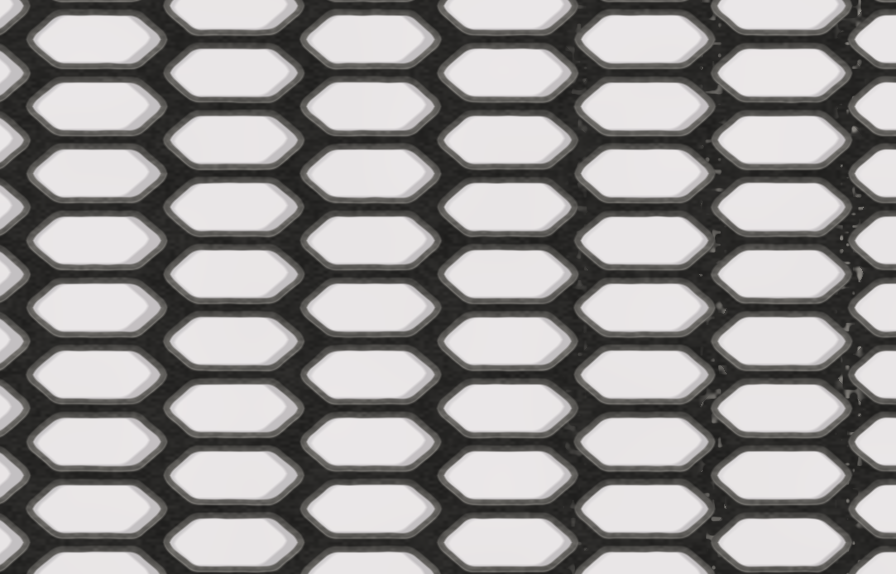
Write a Shadertoy shader that draws this texture.

```glsl
// Black expanded-metal mesh over a pale backdrop: elongated hexagonal holes
// in staggered columns, each with a bevelled wall and a soft side shadow.
// Two interleaved lattices feed one hexagon distance; lengths are in row pitches.

const vec2 PITCH = vec2(4.084, 1.0); // spacing inside one of the two lattices

float hash(vec2 p) {
    return fract(sin(dot(p, vec2(127.1, 311.7))) * 43758.545);
}

float noise(vec2 p) {
    vec2 i = floor(p), f = fract(p);
    f = f * f * (3.0 - 2.0 * f);
    return mix(mix(hash(i), hash(i + vec2(1, 0)), f.x),
               mix(hash(i + vec2(0, 1)), hash(i + vec2(1, 1)), f.x), f.y);
}

float smoothMax(float a, float b, float k) {
    float h = max(k - abs(a - b), 0.0) / k;
    return max(a, b) + h * h * k * 0.25;
}

// Flat-topped hexagon with pointed left and right ends, slightly blunted
float hexHole(vec2 p) {
    p = abs(p);
    float slant = dot(p - vec2(1.0, 0.0), normalize(vec2(0.36, 0.42)));
    float d = smoothMax(p.y - 0.357, slant, 0.07);
    return smoothMax(d, p.x - 0.97, 0.10);
}

void mainImage(out vec4 fragColor, in vec2 fragCoord) {
    float rows = 8.557;
    vec2 p = fragCoord / iResolution.y * rows;
    float across = fragCoord.x / iResolution.x;
    float soft = max(rows / iResolution.y, 0.018);

    // Nearest hole among the two staggered lattices
    vec2 a = p - vec2(1.443, -0.03);
    vec2 b = a - PITCH * 0.5;
    vec2 idA = round(a / PITCH), idB = round(b / PITCH);
    vec2 qa = a - idA * PITCH, qb = b - idB * PITCH;
    float da = hexHole(qa), db = hexHole(qb);
    bool first = da < db;
    vec2 q = first ? qa : qb;
    vec2 id = first ? idA : idB + 0.5;
    float d = min(da, db) + 0.012 * (noise(p * 5.0) - 0.5);
    float vary = hash(id + 7.3);
    float grain = noise(p * vec2(14.0, 22.0));

    // Backdrop, with shadow cast mostly into the right end of each hole
    vec3 backdrop = vec3(0.915, 0.903, 0.906) + 0.012 * (noise(p * 0.8) - 0.5);
    vec2 shift = vec2(mix(0.19, 0.09, across) + 0.05 * (vary - 0.5), -0.025);
    float shade = smoothstep(-0.02, 0.035, hexHole(q + shift));
    float leftShade = smoothstep(-0.01, 0.05, hexHole(q - vec2(0.09, -0.02)));
    backdrop = mix(backdrop, vec3(0.75, 0.735, 0.745), shade * 0.9);
    backdrop = mix(backdrop, vec3(0.74, 0.73, 0.74), leftShade * (0.75 - 0.6 * across));

    // Bevelled wall: lower and end faces catch more light
    float lower = smoothstep(0.15, -0.25, q.y);
    float ends = smoothstep(0.55, 0.95, abs(q.x));
    float t = clamp(d / 0.09, 0.0, 1.0);
    float wall = mix(0.34, 0.25, t) + 0.05 * lower + 0.05 * ends;
    wall += 0.07 * (grain - 0.5) + 0.03 * (vary - 0.5);
    wall += 0.09 * lower * exp(-pow((d - 0.075) / 0.015, 2.0));

    // Dark face of the strands, worn and glossy at the joints on the right
    float face = 0.135 + 0.05 * (grain - 0.5) + 0.03 * noise(p * 3.0);
    float joint = smoothstep(0.75, 1.0, abs(q.x)) * smoothstep(0.45, 1.0, across);
    face += 0.38 * joint * smoothstep(0.68, 0.95, noise(p * 11.0 + 4.0));

    float metal = mix(wall, face, smoothstep(-soft, soft, d - 0.092));
    vec3 color = metal * vec3(1.02, 1.0, 0.965);
    color = mix(backdrop, color, smoothstep(-soft, soft, d));
    fragColor = vec4(color, 1.0);
}
```
